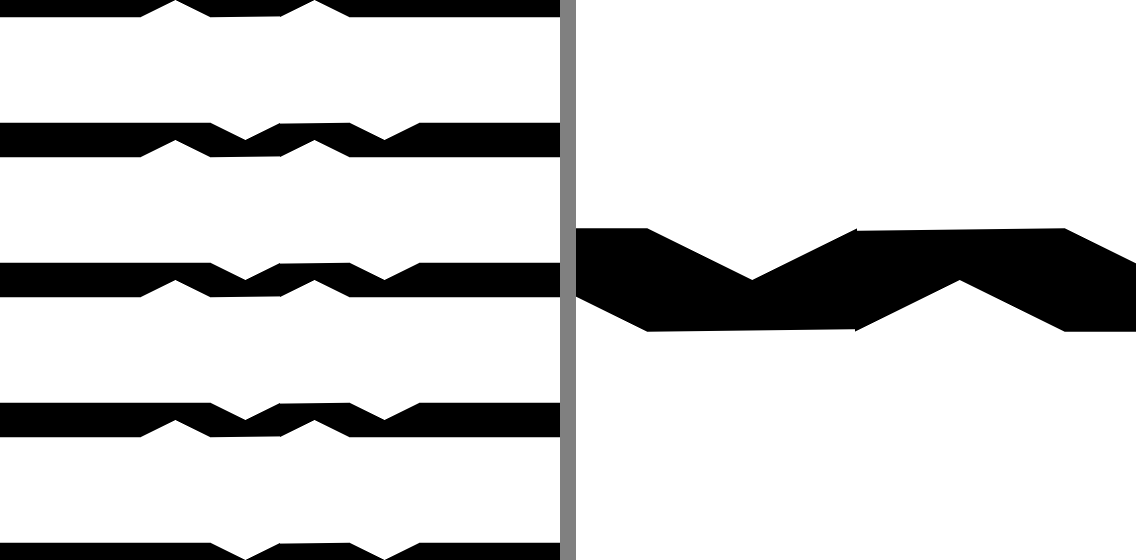
Left: the whole. Right: its middle third, enlarged.
Reproduce this pattern procedurally as a WebGL 1 fragment shader.

```glsl
precision highp float;

uniform vec2 u_resolution;

const float ROWS = 4.0;
const float HALF_BAR = 0.1232;     // all lengths are in row heights
const float NOTCH_REACH = 0.25;    // half the width of a notch
const float NOTCH_OFFSET = 0.497;  // from the middle of a notch pair
const float PAIR_CENTER = 2.25;
const float SAG = 0.006;

const vec3 INK = vec3(0.0);
const vec3 PAPER = vec3(1.0);

// Two equal triangular notches, mirrored about the pair center
float notchPair(float x, float center, float offset, float reach) {
    float d = abs(abs(x - center) - offset);
    return max(0.0, 1.0 - d / reach);
}

// Slight dip that starts abruptly and fades out linearly
float ramp(float x, float start, float len) {
    float t = (x - start) / len;
    return step(0.0, t) * max(0.0, 1.0 - t);
}

// Height of the notched edge above the bar axis
float edgeHeight(float x, float halfBar) {
    float notch = notchPair(x, PAIR_CENTER, NOTCH_OFFSET, NOTCH_REACH);
    float dip = ramp(x, PAIR_CENTER - NOTCH_OFFSET + NOTCH_REACH, 0.494);
    return halfBar * (1.0 - notch) - SAG * dip;
}

float coverage(float dist, float pixel) {
    return clamp(0.5 + dist / pixel, 0.0, 1.0);
}

void main() {
    vec2 p = gl_FragCoord.xy / u_resolution * ROWS;
    float y = fract(p.y + 0.5) - 0.5;
    float pixel = ROWS / u_resolution.y;

    // The lower edge is the upper edge turned half way round
    float upper = edgeHeight(p.x, HALF_BAR) - y;
    float lower = edgeHeight(ROWS - p.x, HALF_BAR) + y;
    float bar = coverage(min(upper, lower), pixel);

    gl_FragColor = vec4(mix(PAPER, INK, bar), 1.0);
}
```
